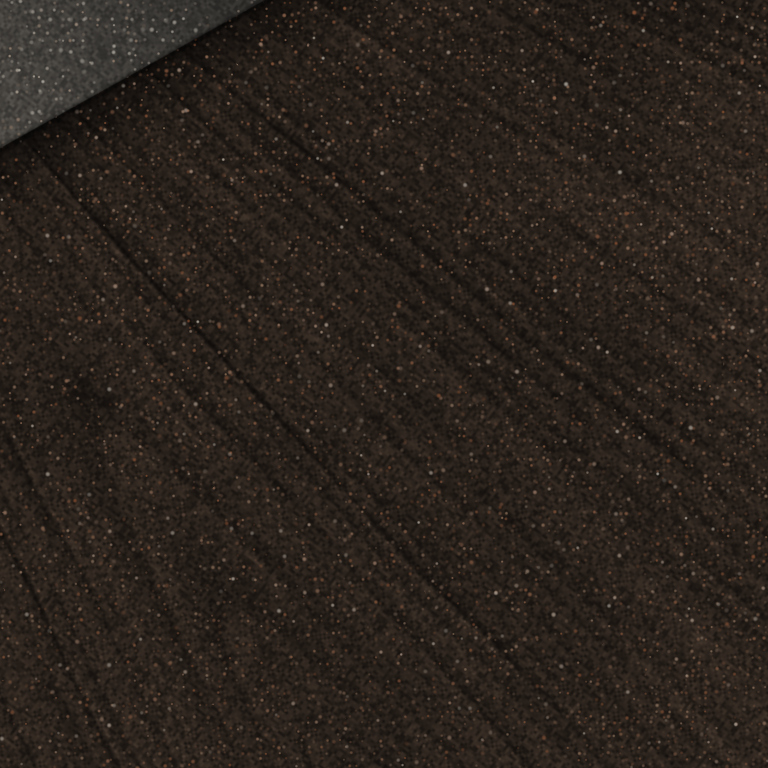
A Shadertoy shader for this texture:

```glsl
// Dark speckled wood with fanning grooves and arched grain, beside a grey stone corner.

const vec3 WOOD = vec3(0.158, 0.128, 0.105);
const vec3 STONE = vec3(0.245, 0.235, 0.220);
const vec3 COPPER = vec3(0.50, 0.29, 0.18);
const vec3 SAND = vec3(0.56, 0.46, 0.38);
const vec3 CHALK = vec3(0.70, 0.68, 0.64);

const vec2 FAN_ORIGIN = vec2(-0.85, 1.87);
const float FAN_RADIUS = 1.93;
const float ARCH_ANGLE = 0.967;
const float ARCH_END = 2.32;
const float ARCH_WIDTH = 0.016;
const float GROOVE_SPACING = 0.029;

vec3 hash3(vec2 p) {
    vec3 q = fract(p.xyx * vec3(0.1031, 0.1030, 0.0973));
    q += dot(q, q.yxz + 33.33);
    return fract((q.xxy + q.yzz) * q.zyx);
}

float noise(vec2 p) {
    vec2 cell = floor(p), f = fract(p);
    f = f * f * (3.0 - 2.0 * f);
    float low = mix(hash3(cell).x, hash3(cell + vec2(1, 0)).x, f.x);
    float high = mix(hash3(cell + vec2(0, 1)).x, hash3(cell + vec2(1, 1)).x, f.x);
    return mix(low, high, f.y);
}

float fbm(vec2 p) {
    float sum = 0.0, gain = 0.5;
    for (int i = 0; i < 4; i++) {
        sum += gain * noise(p);
        p = mat2(1.6, 1.2, -1.2, 1.6) * p + 7.3;
        gain *= 0.5;
    }
    return sum / 0.9375;
}

float bell(float d, float width) {
    return exp(-d * d / (width * width));
}

// x: distance across the grain, y: distance along it.
vec2 grainSpace(vec2 p) {
    vec2 ray = p - FAN_ORIGIN;
    float along = length(ray);
    float across = (ARCH_ANGLE - atan(-ray.y, ray.x)) * FAN_RADIUS;
    across += 0.022 * (fbm(vec2(across * 7.0, along * 3.0)) - 0.5);
    float arch = ARCH_WIDTH * max(ARCH_END - along, 0.0);
    return vec2(sqrt(across * across + arch), along);
}

// Signed shading of irregular grooves: dark cut, soft shadow, thin lit lip.
float grooves(vec2 grain, float spacing, float softness) {
    float x = grain.x / spacing, shade = 0.0;
    for (int i = -1; i <= 1; i++) {
        float id = floor(x) + float(i);
        vec3 rnd = hash3(vec2(id, 17.0));
        float d = x - id - 0.15 - 0.7 * rnd.x;
        float wear = smoothstep(0.15, 0.65, noise(vec2(id * 5.7, grain.y * 5.0)));
        float depth = mix(0.25, 1.0, rnd.y) * mix(0.45, 1.0, wear);
        float cut = 0.42 * bell(d, 0.10 * softness) + 0.24 * bell(d - 0.18, 0.32);
        shade += depth * (0.20 * bell(d + 0.22, 0.10 * softness) - cut);
    }
    return shade;
}

// Returns coverage in x and two random values for tint and brightness in yz.
vec3 specks(vec2 p, float cells, float share, float radius) {
    vec2 q = p * cells, id = floor(q);
    vec3 place = hash3(id + 3.0), kind = hash3(id + 91.0);
    float size = radius * cells * mix(0.7, 1.25, kind.x);
    vec2 center = mix(vec2(0.3), vec2(0.7), place.xy);
    float dotMask = 1.0 - smoothstep(0.15 * size, size, length(fract(q) - center));
    return vec3(dotMask * step(place.z, share), kind.yz);
}

vec3 addSpecks(vec3 base, vec3 speck, vec3 warm, vec3 pale, float strength) {
    vec3 tint = mix(warm, pale, speck.y);
    float power = mix(0.3, 1.0, speck.z * speck.z);
    return mix(base, tint, speck.x * power * strength);
}

vec3 wood(vec2 p, float fine, float edge) {
    vec2 grain = grainSpace(p);
    float blur = smoothstep(0.45, 1.25, p.x + 0.6 * p.y);
    float relief = grooves(grain, GROOVE_SPACING, mix(1.0, 2.0, blur));
    float streak = fbm(vec2(grain.x * 65.0, grain.y * 5.0)) - 0.5;
    float cloud = fbm(p * 4.0 + 2.0) - 0.5;
    float light = 1.04 + relief * mix(1.0, 0.6, blur) + 0.40 * streak + 0.28 * cloud;
    light += 0.10 * (0.5 - p.y) + 0.18 * bell(length(p - vec2(1.0, 0.76)), 0.13);
    light *= mix(0.55, 1.0, smoothstep(0.0, 0.09, -edge));
    vec3 color = WOOD * max(light, 0.35) * (1.0 + 0.75 * (fine - 0.5));
    float density = mix(0.20, 0.34, smoothstep(-0.1, 0.4, cloud + 0.2 * p.x));
    float strength = mix(0.75, 0.95, p.y);
    color = addSpecks(color, specks(p, 128.0, density, 0.0030), COPPER, SAND, strength);
    vec2 turned = mat2(0.8, 0.6, -0.6, 0.8) * p + 5.0;
    return addSpecks(color, specks(turned, 80.0, 0.17, 0.0036), COPPER, CHALK, strength);
}

vec3 stone(vec2 p, float fine) {
    float light = 1.12 - 0.9 * p.x + 0.5 * (0.9 - p.y);
    vec3 color = STONE * light * (1.0 + 0.45 * (fine - 0.5));
    color = addSpecks(color, specks(p + 4.0, 105.0, 0.30, 0.0031), SAND, CHALK, 0.9);
    return addSpecks(color, specks(p + 9.3, 75.0, 0.25, 0.0038), CHALK, CHALK, 0.9);
}

void mainImage(out vec4 fragColor, in vec2 fragCoord) {
    vec2 p = fragCoord / iResolution.y;
    float pixel = 1.0 / iResolution.y;
    float fine = noise(mat2(0.8, 0.6, -0.6, 0.8) * p * 270.0);

    // Signed distance to the stone edge, positive on the stone.
    float edge = dot(p - vec2(0.0, 0.807), normalize(vec2(-0.193, 0.345)));
    float mask = smoothstep(-pixel, pixel, edge);
    vec3 color = mix(wood(p, fine, edge), stone(p, fine), mask);
    color *= 1.0 - 0.45 * bell(edge + 0.002, 0.005);
    fragColor = vec4(color, 1.0);
}
```
